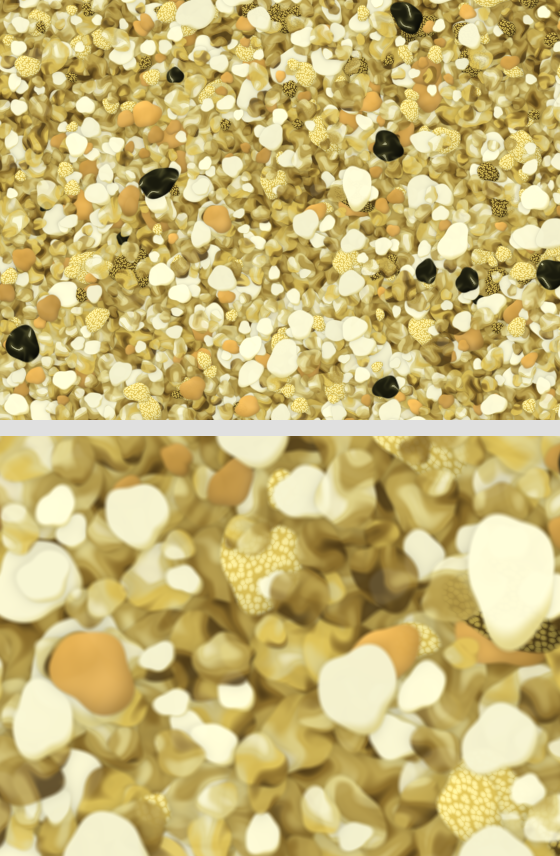
Top, the full canvas; bottom, a detail of the centre.
Give the GLSL for this texture, as a WebGL 2 fragment shader.

```glsl
#version 300 es
precision highp float;
// Sunlit coarse sand: glassy, cream, tan, speckled and black grains.
// Jittered grids of wobbly blobs are painted in layers, fine ones below large;
// warped sines make the glass swirls and cellular noise the pitted surfaces.
uniform vec2 u_resolution;
out vec4 fragColor;

const vec3 DARK  = vec3(0.30, 0.22, 0.08);
const vec3 BROWN = vec3(0.56, 0.44, 0.17);
const vec3 KHAKI = vec3(0.73, 0.63, 0.31);
const vec3 GOLD  = vec3(0.90, 0.79, 0.36);
const vec3 PALE  = vec3(0.90, 0.85, 0.56);
const vec3 CREAM = vec3(1.00, 0.99, 0.85);
const vec3 TAN   = vec3(0.89, 0.69, 0.33);
const vec3 BLACK = vec3(0.08, 0.08, 0.04);
const vec3 LIGHT = vec3(-0.35, 0.50, 0.79);

// Per layer, lowest first; lengths are in canvas heights.
const int LAYERS = 4;
const float CELL[4]        = float[4](0.058, 0.040, 0.064, 0.100);
const float FILL[4]        = float[4](1.00, 0.85, 0.60, 0.42);
const float RADIUS[4]      = float[4](0.62, 0.42, 0.39, 0.36);
const float GLASS_SHARE[4] = float[4](0.74, 0.58, 0.50, 0.28);
const float BLACK_SHARE[4] = float[4](0.00, 0.004, 0.01, 0.10);
const float EDGE = 0.0026;
const float SHADOW = 0.09;
const float SWIRL_SCALE = 110.0;
const float PIT_SCALE = 210.0;

vec3 hash3(vec2 p) {
  vec3 q = fract(p.xyx * vec3(0.1031, 0.1030, 0.0973));
  q += dot(q, q.yxz + 33.33);
  return fract((q.xxy + q.yzz) * q.zyx);
}

mat2 rotate(float a) {
  return mat2(cos(a), sin(a), -sin(a), cos(a));
}

// Distance to the nearest scattered point.
float cellular(vec2 p) {
  float nearest = 2.0;
  for (int j = -1; j <= 1; j++)
    for (int i = -1; i <= 1; i++) {
      vec2 id = floor(p) + vec2(i, j);
      nearest = min(nearest, length(id + hash3(id + 71.0).xy - p));
    }
  return nearest;
}

// Folded light, 0 to 1, from sines that bend one another.
float swirl(vec2 p) {
  for (int i = 0; i < 3; i++) {
    p += 0.65 * sin(p.yx * 1.15 + vec2(1.7, 4.1) * float(i));
    p = rotate(0.9) * p * 1.05;
  }
  return 0.5 + 0.25 * (sin(p.x) + sin(p.y * 0.8 + 1.0));
}

// Slow drift over the canvas, about -1 to 1.
float drift(vec2 p) {
  return 0.5 * (sin(p.x * 9.0 + 2.0 * sin(p.y * 7.0)) + sin(p.y * 11.0 + 2.0 * sin(p.x * 6.0 + 1.0)));
}

vec3 glass(vec2 q, vec3 seed, float lit, float tone) {
  float t = 0.53 + 0.80 * (swirl(q * SWIRL_SCALE + seed.xy * 60.0) - 0.5);
  t += 0.62 * (seed.z - 0.5) + 0.35 * (lit - 0.62) + tone;
  vec3 body = mix(KHAKI, GOLD, smoothstep(0.30, 0.85, seed.x));
  vec3 c = mix(DARK, BROWN, smoothstep(-0.10, 0.14, t));
  c = mix(c, body, smoothstep(0.12, 0.42, t));
  c = mix(c, PALE, smoothstep(0.50, 0.80, t));
  return mix(c, CREAM, smoothstep(0.82, 1.05, t));
}

// Colour and opacity of a grain; kind and seed are random values.
vec4 material(int layer, float kind, vec3 seed, vec2 q, float lit, float tone) {
  float black = BLACK_SHARE[layer];
  if (kind < black) {
    float gleam = swirl(q * SWIRL_SCALE * 1.2 + seed.xy * 40.0);
    vec3 c = BLACK * (0.5 + lit) + vec3(0.24, 0.23, 0.13) * pow(gleam, 3.0);
    return vec4(c + 0.4 * smoothstep(0.90, 1.0, gleam) * lit, 1.0);
  }
  kind = (kind - black) / (1.0 - black);
  float clear = GLASS_SHARE[layer];
  if (kind < clear) return vec4(glass(q, seed, lit, tone), 0.84);
  kind = (kind - clear) / (1.0 - clear) - 1.2 * tone;
  if (kind < 0.54) {
    vec3 c = mix(PALE, CREAM, smoothstep(0.02, 0.52, lit));
    return vec4(c * mix(0.96, 1.03, seed.x), 0.97);
  }
  if (kind < 0.74) {
    vec3 c = TAN * mix(0.76, 1.08, lit) * mix(0.86, 1.06, seed.y);
    return vec4(c + 0.08 * (swirl(q * 70.0 + seed.xy * 30.0) - 0.5), 0.96);
  }
  float pit = smoothstep(0.15, 0.80, cellular(q * PIT_SCALE + seed.xy * 50.0));
  if (kind < 0.92)
    return vec4(mix(PALE * 1.08, GOLD * 0.96, pit) * mix(0.88, 1.06, lit), 1.0);
  return vec4(mix(GOLD * 0.84, BROWN * 0.66, pit) * mix(0.70, 1.08, lit), 1.0);
}

void main() {
  vec2 p = gl_FragCoord.xy / u_resolution.y;
  float soft = max(EDGE, 1.0 / u_resolution.y);
  vec3 color = glass(p, vec3(0.4, 0.7, 0.3), 0.5, 0.0);

  for (int layer = 0; layer < LAYERS; layer++) {
    float cell = CELL[layer];
    vec2 home = floor(p / cell);
    for (int j = -1; j <= 1; j++)
      for (int i = -1; i <= 1; i++) {
        vec2 id = home + vec2(i, j);
        vec3 place = hash3(id + 37.0 * float(layer) + 11.0);
        vec3 form = hash3(id + 53.0 * float(layer) + 207.0);
        vec3 seed = hash3(id + 29.0 * float(layer) + 409.0);
        if (place.z > FILL[layer]) continue;

        // Outline: a stretched disc with a wavy rim.
        vec2 center = (id + 0.5 + 0.74 * (place.xy - 0.5)) * cell;
        vec2 offset = p - center;
        float stretch = mix(0.86, 1.18, form.y);
        vec2 q = rotate(form.x * 6.283) * offset * vec2(stretch, 1.0 / stretch);
        float a = atan(q.y, q.x);
        float rim = 1.0 + 0.08 * sin(2.0 * a + seed.x * 6.3)
                  + 0.08 * sin(3.0 * a + seed.y * 6.3) + 0.035 * sin(5.0 * a + seed.z * 6.3);
        float radius = cell * RADIUS[layer] * mix(0.74, 1.22, form.y * form.y) * rim;
        float d = length(q) - radius;
        color *= 1.0 - SHADOW * exp(-max(d, 0.0) / 0.004);
        if (d > soft) continue;

        // Rounded relief, then the grain laid over those below.
        vec2 slope = offset / radius;
        vec3 normal = normalize(vec3(slope * dot(slope, slope) * 1.2, 1.0));
        float lit = clamp(dot(normal, LIGHT), 0.0, 1.0);
        float tone = 0.09 * drift(center) + 0.10 * (0.5 - center.y);
        vec4 grain = material(layer, form.z, seed, q, lit, tone);
        color = mix(color, grain.rgb, grain.a * smoothstep(soft, -soft, d));
      }
  }
  fragColor = vec4(clamp(color, 0.0, 1.0), 1.0);
}
```
